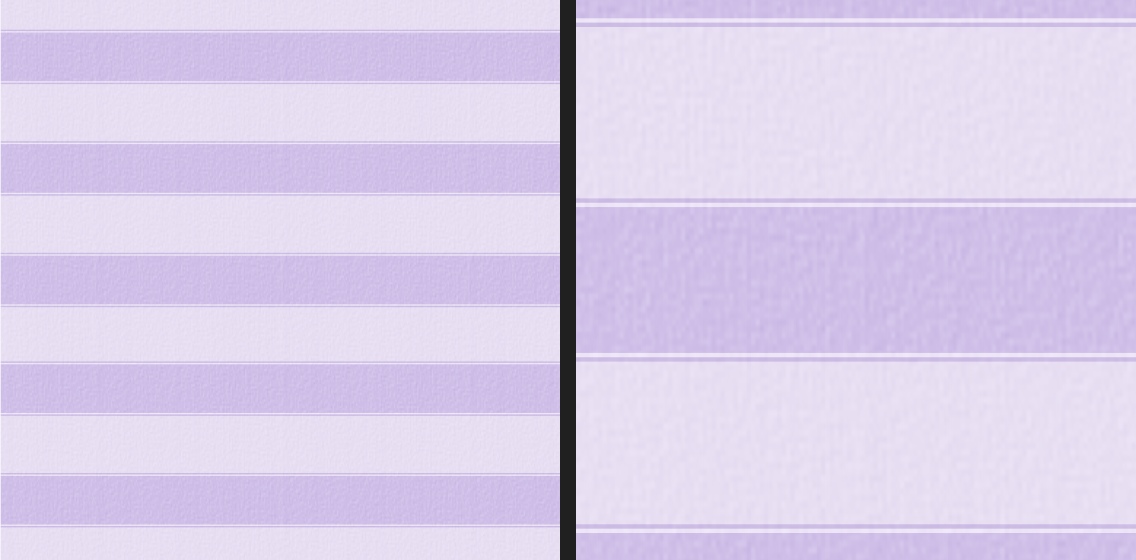
Left, the full canvas; right, a detail of the centre.
Reproduce this pattern procedurally as a WebGL 1 fragment shader.

```glsl
precision highp float;
// Horizontal lilac stripes on pale crepe cloth; each stripe has a thin line on
// both sides. Stripes come from the distance to the nearest stripe centre, the
// weave from embossed value noise that repeats in tiles across the canvas.

#define PITCH 0.1992        // distance between stripe centres
#define SHORT_STEP 0.0052   // how much closer the stripes below the middle sit
#define BAND_HALF 0.0434    // half height of a stripe
#define LINE_INNER 0.0460   // thin line, near and far side from the centre
#define LINE_OUTER 0.0486
#define TILES 3.0           // cloth tiles across
#define GRAIN vec2(128.0, 86.0) // weave cells per tile
#define RELIEF 0.042        // strength of the weave
#define PALE vec3(0.906, 0.871, 0.950)
#define LILAC vec3(0.812, 0.750, 0.910)
#define GAP vec3(0.930, 0.900, 0.968)

uniform vec2 u_resolution;

float hash(vec2 p) {
  return fract(sin(dot(p, vec2(12.9898, 78.233))) * 43758.5453);
}

// Value noise that wraps after "cells" lattice steps.
float noise(vec2 p, vec2 cells) {
  vec2 i = floor(p);
  vec2 f = fract(p);
  f = f * f * (3.0 - 2.0 * f);
  vec2 a = mod(i, cells);
  vec2 b = mod(i + 1.0, cells);
  return mix(mix(hash(a), hash(vec2(b.x, a.y)), f.x),
             mix(hash(vec2(a.x, b.y)), hash(b), f.x), f.y);
}

// Antialiased coverage of everything closer than "limit".
float within(float dist, float limit, float pixel) {
  return clamp((limit - dist) / pixel + 0.5, 0.0, 1.0);
}

// Distance to the nearest stripe centre, measured up and down.
float stripeDistance(float y) {
  float fromMiddle = y - 0.5;
  float k = floor(fromMiddle / PITCH + 0.5);
  float centre = k * PITCH + (k < 0.0 ? SHORT_STEP : 0.0);
  return abs(fromMiddle - centre);
}

// Crepe relief, lit from the upper left, about -0.5 to 0.5.
float weave(vec2 uv) {
  vec2 p = uv * TILES * GRAIN;
  vec2 lit = vec2(-0.6, 0.5);
  float emboss = noise(p + lit, GRAIN) - noise(p - lit, GRAIN);
  float thread = hash(vec2(mod(floor(p.x), GRAIN.x), 7.0)) - 0.5;
  return 0.7 * emboss + 0.25 * thread;
}

// Faint slanting crinkles along the middle of each tile.
float crinkle(vec2 uv) {
  vec2 p = fract(uv * TILES);
  float bend = 0.03 * (noise(vec2(2.0, uv.y * 15.0), vec2(15.0)) - 0.5);
  float across = p.x - 0.5 - bend;
  float ridge = exp(-pow(across / 0.008, 2.0));
  float hollow = exp(-pow((across - 0.025) / 0.01, 2.0));
  return (ridge - 0.5 * hollow) * noise(uv * vec2(9.0, 45.0), vec2(9.0, 45.0));
}

void main() {
  vec2 uv = gl_FragCoord.xy / u_resolution;
  float pixel = 1.0 / u_resolution.y;
  float dist = stripeDistance(uv.y);

  // Stripe, bright gap and thin line
  float band = within(dist, BAND_HALF, pixel);
  float inner = within(dist, LINE_INNER, pixel);
  float line = within(dist, LINE_OUTER, pixel) - inner;
  vec3 colour = mix(PALE, GAP, inner - band);
  colour = mix(colour, LILAC, band);
  colour = mix(colour, LILAC * 0.985, line);

  // Weave, stronger on the stripes, and slow fading from tile to tile
  float strength = mix(0.55, 1.0, band);
  float fade = noise(uv * vec2(12.0, 5.0), vec2(4.0, 5.0)) - 0.5;
  float shade = RELIEF * weave(uv) + 0.012 * crinkle(uv) + 0.006 * fade;
  colour += strength * shade * vec3(1.0, 1.1, 0.7);

  // Pale selvage at the left
  colour = mix(colour, vec3(0.98, 0.97, 0.99),
               within(uv.x, 0.0013, 1.0 / u_resolution.x));
  gl_FragColor = vec4(colour, 1.0);
}
```
